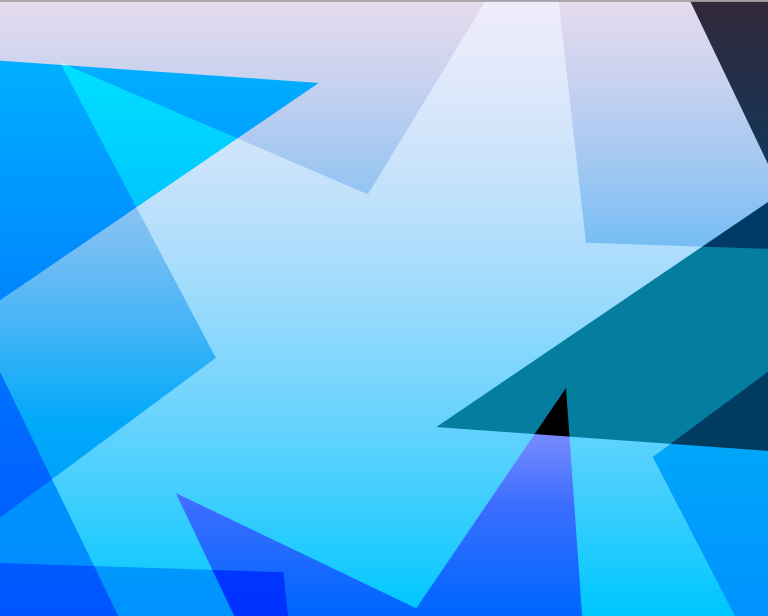
Reproduce this background procedurally as a WebGL 1 fragment shader.

```glsl
precision highp float;
uniform vec2 u_resolution;

// Signed distance to the line a-b, positive on the right while walking from a to b
float side(vec2 p, vec2 a, vec2 b) {
  vec2 d = normalize(b - a);
  return d.x * (p.y - a.y) - d.y * (p.x - a.x);
}

// Infinite corner a-b-c, positive inside
float wedge(vec2 p, vec2 a, vec2 b, vec2 c) {
  return min(side(p, a, b), side(p, b, c));
}

// Antialiased coverage of a distance
float fill(float d) {
  return clamp(d * u_resolution.x + 0.5, 0.0, 1.0);
}

void main() {
  // Canvas width is 1, y runs downward from the top
  vec2 uv = gl_FragCoord.xy / u_resolution;
  vec2 p = vec2(uv.x, (1.0 - uv.y) * 0.802);
  float t = 1.0 - uv.y;

  // The pale star is everything outside five notches
  float notch = wedge(p, vec2(0.633, 0.0), vec2(0.479, 0.253), vec2(0.078, 0.081));
  notch = max(notch, wedge(p, vec2(1.0, 0.324), vec2(0.763, 0.316), vec2(0.727, 0.0)));
  notch = max(notch, wedge(p, vec2(0.957, 0.802), vec2(0.85, 0.595), vec2(1.0, 0.484)));
  notch = max(notch, wedge(p, vec2(0.078, 0.081), vec2(0.281, 0.466), vec2(0.0, 0.674)));
  notch = max(notch, wedge(p, vec2(0.0, 0.733), vec2(0.369, 0.745), vec2(0.375, 0.802)));
  float star = fill(-notch);

  // Vertical gradients of the backdrop and the star
  vec3 backdrop = vec3(0.9 - 0.8 * t - 0.75 * t * t, 0.86 - 0.29 * t, 0.93 + 0.07 * t);
  vec3 pale = vec3(0.94 - 0.42 * t - 0.54 * t * t, 0.93 - 0.15 * t, 0.98 + 0.02 * t);
  vec3 color = mix(max(backdrop, 0.0), max(pale, 0.0), star);

  // Deep blue shade in the lower left
  float shade = fill(side(p, vec2(0.0, 0.484), vec2(0.154, 0.802)));
  color = mix(color, vec3(0.0, color.g - 0.24, 1.0), shade);

  // Two-pointed violet blue shape at the bottom
  float body = min(side(p, vec2(0.737, 0.505), vec2(0.758, 0.802)),
                   side(p, vec2(0.305, 0.802), vec2(0.229, 0.642)));
  float valley = wedge(p, vec2(0.737, 0.505), vec2(0.542, 0.792), vec2(0.229, 0.642));
  float spikes = fill(min(body, -valley));
  float spikeTop = clamp((0.82 - t) * 8.0, 0.0, 1.0);
  vec3 spikeColor = vec3(color.r + 0.1 * spikeTop, color.g - 0.38 + 0.11 * spikeTop, 1.0);
  color = mix(color, spikeColor, spikes);

  // Bright blue triangle at the upper left
  float triangle = fill(wedge(p, vec2(0.0, 0.079), vec2(0.415, 0.108), vec2(0.0, 0.391)));
  color = mix(color, vec3(0.0, 0.73 - 0.43 * t + 0.19 * star, 1.0), triangle);

  // Teal blade at the right, black where the spike crosses it
  float blade = fill(wedge(p, vec2(1.0, 0.587), vec2(0.568, 0.556), vec2(1.0, 0.263)));
  vec3 teal = mix(vec3(0.0, 0.23, 0.44 - 0.09 * t), vec3(0.02, 0.49, 0.62), star);
  color = mix(color, teal * (1.0 - spikes), blade);

  // Dark upper right corner
  float corner = fill(side(p, vec2(1.0, 0.2135), vec2(0.898, 0.0)));
  color = mix(color, mix(vec3(0.2, 0.16, 0.23), vec3(0.07, 0.21, 0.35), t / 0.27), corner);

  // Thin grey rim along the top
  color = mix(color, vec3(0.65, 0.63, 0.66), fill(0.0024 - p.y));
  gl_FragColor = vec4(clamp(color, 0.0, 1.0), 1.0);
}
```
